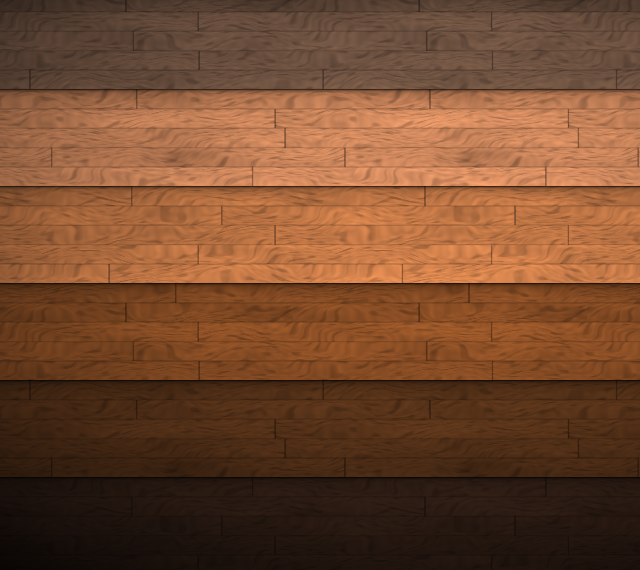
A WebGL 1 fragment shader for this texture:

```glsl
precision highp float;
// Six overlapping wooden boards, each built from five rows of thin slats.
// Slat joints and figure repeat in a wide tile; warped gradient noise makes
// the grain, then contact shadows and an off-centre light shade the boards.

uniform vec2 u_resolution;

const float TILES_ACROSS = 2.182;
const float ROWS_DOWN = 29.38;
const float ROW_ORIGIN = 1.609;
const float ROWS_PER_BOARD = 5.0;

vec2 gradientAt(vec2 cell) {
  float h = fract(sin(dot(cell, vec2(127.1, 311.7))) * 43758.5);
  return vec2(cos(h * 6.2832), sin(h * 6.2832));
}

float gradientNoise(vec2 p) {
  vec2 i = floor(p);
  vec2 f = p - i;
  vec2 w = f * f * f * (f * (f * 6.0 - 15.0) + 10.0);
  float a = dot(gradientAt(i), f);
  float b = dot(gradientAt(i + vec2(1.0, 0.0)), f - vec2(1.0, 0.0));
  float c = dot(gradientAt(i + vec2(0.0, 1.0)), f - vec2(0.0, 1.0));
  float d = dot(gradientAt(i + vec2(1.0)), f - vec2(1.0));
  return mix(mix(a, b, w.x), mix(c, d, w.x), w.y);
}

// Selects one of sixteen per-row values, stored column by column.
vec4 oneHot(float k) {
  return step(abs(vec4(0.0, 1.0, 2.0, 3.0) - k), vec4(0.5));
}

float rowValue(mat4 values, float row) {
  float column = floor((row + 0.5) / 4.0);
  return dot(oneHot(row - column * 4.0), values * oneHot(column));
}

float jointPosition(float row) {
  return rowValue(mat4(0.455, 0.679, 0.102, 0.466,
                       0.938, 0.972, 0.176, 0.861,
                       0.449, 0.756, 0.938, 0.676,
                       0.372, 0.599, 0.429, 0.676), row);
}

// Centre of the dark figure in a row; negative rows have none.
float figurePosition(float row) {
  return rowValue(mat4(0.55, -1.0, -1.0, -1.0,
                       -1.0, -1.0, 0.62, -1.0,
                       0.06, -1.0, -1.0, 0.95,
                       -1.0, -1.0, 0.95, -1.0), row);
}

vec3 boardColor(float board) {
  if (board < 0.5) return vec3(0.51, 0.38, 0.30);
  if (board < 1.5) return vec3(0.87, 0.57, 0.39);
  if (board < 2.5) return vec3(0.83, 0.51, 0.30);
  if (board < 3.5) return vec3(0.62, 0.35, 0.165);
  if (board < 4.5) return vec3(0.44, 0.255, 0.125);
  return vec3(0.30, 0.19, 0.13);
}

// Brightness of the grain; q is (along slat in tiles, across slat in rows).
float woodGrain(vec2 q, float seed) {
  float bend = gradientNoise(vec2(q.x * 4.0 + seed * 7.3, q.y * 0.7 + seed));
  float across = q.y + 1.3 * bend + 0.5 * q.x;
  float fibre = gradientNoise(vec2(q.x * 34.0 + seed * 3.1, across * 8.0));
  float pores = gradientNoise(vec2(q.x * 22.0 + across * 3.0, across * 5.0 + seed * 9.0));
  float rings = sin(across * 19.0 + 3.0 * gradientNoise(q * vec2(9.0, 1.5) + seed));
  float cloud = gradientNoise(vec2(q.x * 3.0 + seed * 5.7, q.y * 0.8));
  return 1.0 + 0.13 * fibre - 0.15 * smoothstep(0.08, 0.4, pores)
         + 0.025 * rings + 0.12 * cloud;
}

float figureShade(vec2 q, float centre, float seed) {
  float offset = abs(q.x - centre);
  offset = min(offset, 1.0 - offset);
  float mottling = 0.65 + gradientNoise(q * vec2(16.0, 2.0) + seed);
  float body = exp(-offset * offset * 70.0) * smoothstep(0.0, 0.3, q.y);
  return 1.0 - 0.17 * step(0.0, centre) * body * mottling;
}

// Soft dark line; distance and width share the same unit.
float crease(float distanceToLine, float width, float depth) {
  return 1.0 - depth * (1.0 - smoothstep(0.3 * width, width, distanceToLine));
}

// t runs from the upper edge of a board (0) to its lower edge (1).
float boardShadow(float t) {
  float contactShadow = 0.27 * exp(-t * 9.0) + 0.42 * exp(-t * 65.0);
  return 1.0 - contactShadow + 0.06 * exp((t - 1.0) * 35.0);
}

float lightFalloff(vec2 p) {
  vec2 d = p - vec2(0.68, 0.37);
  return max(1.0 - 0.62 * d.x * d.x - 1.5 * d.y * d.y, 0.0);
}

void main() {
  vec2 p = gl_FragCoord.xy / u_resolution;
  p.y = 1.0 - p.y;

  // Rows and boards, counted downward.
  float v = p.y * ROWS_DOWN - ROW_ORIGIN;
  float row = mod(floor(v), 16.0);
  float boardCoord = (v + 2.0) / ROWS_PER_BOARD;

  // Place within the repeating tile and within one slat.
  float u = p.x * TILES_ACROSS;
  float along = fract(u - jointPosition(row));
  float across = fract(v);
  float shade = woodGrain(vec2(along, across), row + 1.0);
  shade *= figureShade(vec2(fract(u), across), figurePosition(row), row);
  shade *= 1.0 + 0.045 * sin(row * 4.7 + 1.0);

  // Slat joints and seams.
  float jointDistance = min(along, 1.0 - along) / TILES_ACROSS;
  float seamDistance = min(across, 1.0 - across) / ROWS_DOWN;
  shade *= crease(jointDistance, max(0.0018, 1.2 / u_resolution.x), 0.32);
  shade *= crease(seamDistance, max(0.002, 1.2 / u_resolution.y), 0.13);
  shade *= boardShadow(fract(boardCoord)) * lightFalloff(p);
  gl_FragColor = vec4(boardColor(floor(boardCoord)) * shade, 1.0);
}
```
